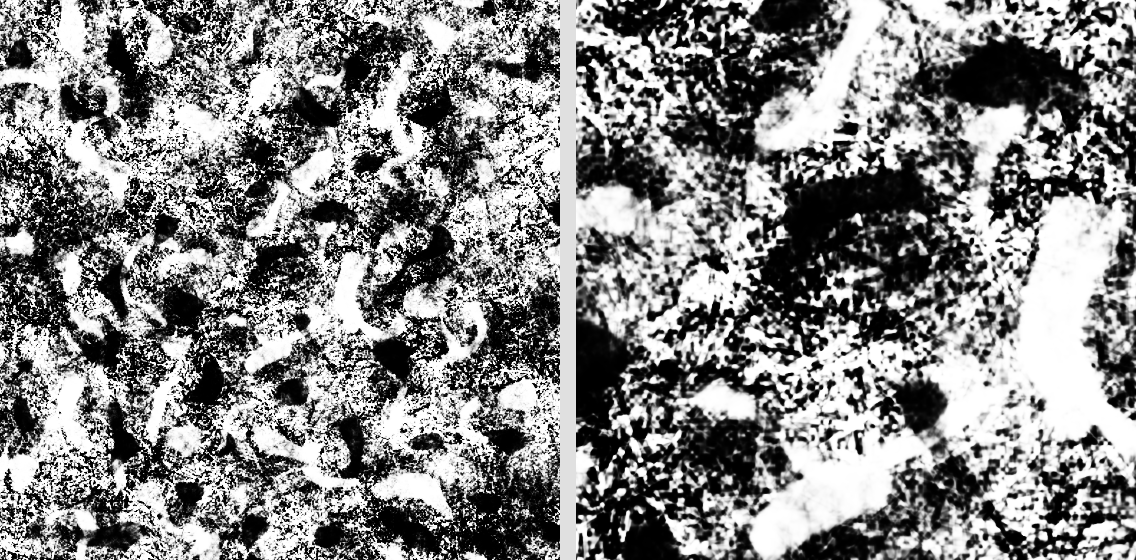
Left, the full canvas; right, a detail of the centre.
Reproduce this texture procedurally as a Shadertoy shader.

```glsl
// Draws a harsh black and white grunge of blotches, crossing fibres and fine speckle.

vec2 hash2(vec2 p) {
    vec3 q = fract(p.xyx * vec3(0.1031, 0.1030, 0.0973));
    q += dot(q, q.yzx + 33.33);
    return fract((q.xx + q.yz) * q.zy);
}

vec2 direction(float turn) {
    return vec2(cos(6.2832 * turn), sin(6.2832 * turn));
}

// Gradient noise, centred on zero
float cornerSlope(vec2 cell, vec2 offset, vec2 corner) {
    return dot(direction(hash2(cell + corner).x), offset - corner);
}

float gradientNoise(vec2 p) {
    vec2 cell = floor(p), f = fract(p);
    vec2 u = f * f * f * (f * (f * 6.0 - 15.0) + 10.0);
    float low = mix(cornerSlope(cell, f, vec2(0, 0)), cornerSlope(cell, f, vec2(1, 0)), u.x);
    float high = mix(cornerSlope(cell, f, vec2(0, 1)), cornerSlope(cell, f, vec2(1, 1)), u.x);
    return mix(low, high, u.y);
}

// Value noise for the speckle, centred on zero
float speckle(vec2 p) {
    vec2 cell = floor(p), f = fract(p);
    vec2 u = f * f * (3.0 - 2.0 * f);
    float low = mix(hash2(cell).x, hash2(cell + vec2(1, 0)).x, u.x);
    float high = mix(hash2(cell + vec2(0, 1)).x, hash2(cell + vec2(1, 1)).x, u.x);
    return mix(low, high, u.y) - 0.5;
}

// One layer of short straight fibres, light ones positive and dark ones negative
float fibres(vec2 uv, float scale, float seed) {
    vec2 p = uv * scale + seed;
    vec2 home = floor(p);
    float sum = 0.0;
    for (int y = -1; y <= 1; y++) {
        for (int x = -1; x <= 1; x++) {
            vec2 cell = home + vec2(x, y);
            vec2 shape = hash2(cell + 71.7);
            vec2 along = direction(shape.x);
            vec2 d = p - cell - hash2(cell);
            float halfLength = mix(0.3, 0.85, shape.y);
            d -= along * clamp(dot(d, along), -halfLength, halfLength);
            float halfWidth = mix(0.0009, 0.0026, fract(shape.y * 7.3));
            float cover = 1.0 - smoothstep(halfWidth - 0.0007, halfWidth + 0.0009, length(d) / scale);
            sum += cover * (fract(shape.x * 13.7) < 0.52 ? 1.0 : -1.0);
        }
    }
    return sum;
}

void mainImage(out vec4 fragColor, in vec2 fragCoord) {
    vec2 uv = fragCoord / iResolution.y;
    vec2 bend = vec2(gradientNoise(uv * 14.0 + 3.0), gradientNoise(uv * 14.0 + 57.0));
    vec2 bent = uv + 0.025 * bend;

    // Uneven blotches over several sizes
    float tone = gradientNoise(bent * 6.0 + 11.0)
               + 0.9 * gradientNoise(bent * 15.0 + 29.0)
               + 0.7 * gradientNoise(bent * 34.0 + 43.0)
               + 0.6 * gradientNoise(uv * 80.0 + 61.0);

    // Solid light and dark pockets
    float pocket = gradientNoise(bent * 12.0 + 83.0);
    float solid = smoothstep(0.26, 0.36, pocket) - smoothstep(0.26, 0.36, -pocket);

    // Broken, curved pale strands
    float ridge = abs(gradientNoise(bent * 7.0 + 97.0));
    float strand = (1.0 - smoothstep(0.04, 0.09, ridge))
                 * smoothstep(0.08, 0.16, gradientNoise(uv * 9.0 + 121.0));

    // Scratches and speckle, calmer inside solid shapes
    float scratches = 0.0;
    float scale = 14.0;
    for (int i = 0; i < 8; i++) {
        scratches += fibres(uv + 0.004 * bend, scale, 19.0 * float(i) + 5.0);
        scale *= 1.26;
    }
    float roughness = mix(0.6, 1.25, smoothstep(-0.25, 0.25, gradientNoise(uv * 10.0 + 151.0)));
    roughness *= 1.0 - 0.65 * max(abs(solid), strand);
    tone += roughness * (0.42 * scratches + 1.7 * speckle(uv * 390.0));
    tone += 0.85 * solid + 0.9 * strand - 0.06;

    // Steep contrast curve
    float ink = 1.0 / (1.0 + exp(-6.0 * tone));
    fragColor = vec4(vec3(ink), 1.0);
}
```
